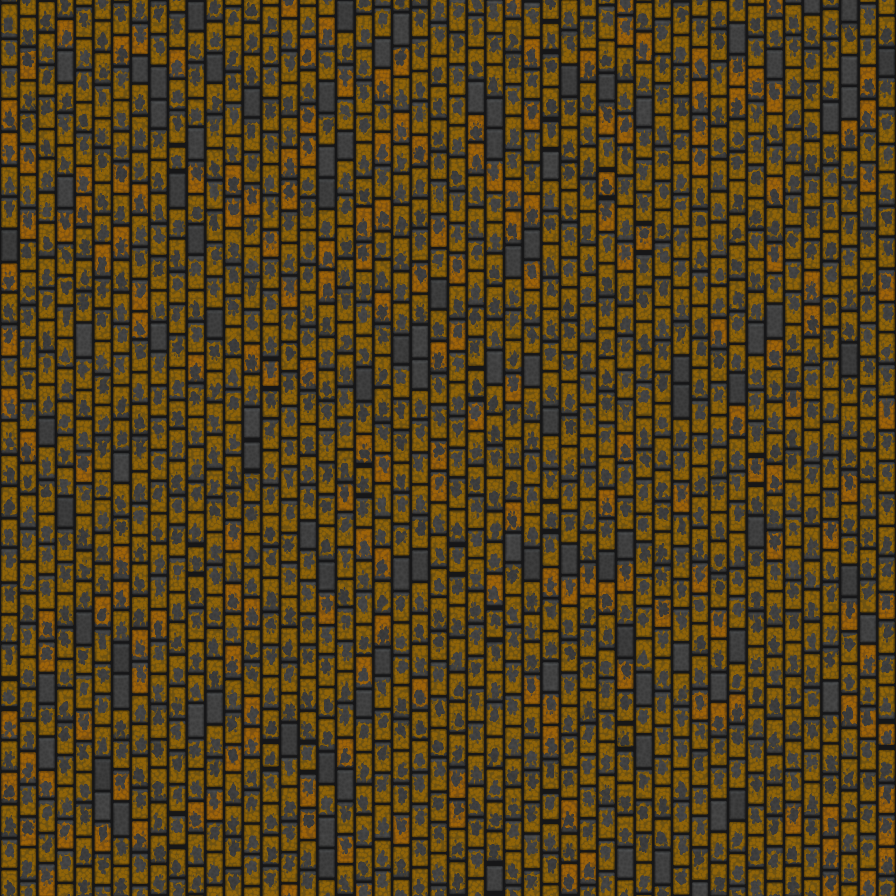
Give the GLSL for this texture, as a Shadertoy shader.

```glsl
// Narrow upright stone blocks in staggered columns, each with ragged ochre lichen.
// Columns are shifted and joints jittered by hashes; cellular noise frays a rim
// of lichen around a bare grey core, and a few blocks are bare or deeply jointed.

#define COLUMNS 48.0
#define ROWS 28.0
#define JOINT_WIDTH 0.065
#define JOINT_JITTER 0.14
#define BARE_SHARE 0.08
#define DEEP_SHARE 0.015
#define FRAY 0.42
#define STONE vec3(0.245, 0.245, 0.245)
#define JOINT vec3(0.085, 0.085, 0.092)
#define OCHRE vec3(0.56, 0.39, 0.035)
#define OLIVE vec3(0.43, 0.32, 0.07)

float hash(vec2 p) {
    vec3 q = fract(vec3(p.xyx) * 0.1031);
    q += dot(q, q.yzx + 33.33);
    return fract((q.x + q.y) * q.z);
}

// Distance to the nearest scattered point
float cellular(vec2 p) {
    vec2 cell = floor(p);
    float nearest = 2.0;
    for (int y = -1; y <= 1; y++) {
        for (int x = -1; x <= 1; x++) {
            vec2 c = cell + vec2(x, y);
            vec2 point = c + vec2(hash(c), hash(c + 57.0));
            nearest = min(nearest, length(point - p));
        }
    }
    return nearest;
}

float roundedBox(vec2 p, vec2 halfSize, float radius) {
    vec2 q = abs(p) - halfSize + radius;
    return length(max(q, 0.0)) + min(max(q.x, q.y), 0.0) - radius;
}

float jointOffset(float column, float row) {
    return JOINT_JITTER * hash(vec2(column + 11.0, row + 71.0));
}

// Lichen coverage: a frayed rim around a core, open toward one end of the block
float lichenMask(vec2 p, vec2 id, float softness) {
    float facing = hash(id + 23.0) < 0.5 ? -1.0 : 1.0;
    float fray = FRAY * (cellular(p * vec2(4.5, 3.5) + id * 7.0) - 0.45);
    vec2 core = (p - vec2(0.12 * (hash(id + 5.0) - 0.5), -0.2 * facing)) * vec2(1.45, 1.0);
    float rim = length(core) - 0.38 + fray;
    float cap = p.y * facing + 0.60 + fray;
    float bare = step(hash(id + 41.0), BARE_SHARE);
    return smoothstep(-softness, softness, min(rim, cap)) * (1.0 - bare);
}

void mainImage(out vec4 fragColor, in vec2 fragCoord) {
    vec2 uv = fragCoord / iResolution.xy;
    float pixel = COLUMNS / min(iResolution.x, iResolution.y);
    float aspect = COLUMNS / ROWS;

    // Find the block: staggered column, then the jittered joints around it
    float column = floor(uv.x * COLUMNS);
    float stagger = 0.5 * mod(column, 2.0) + 0.3 * hash(vec2(column, 3.0));
    float v = uv.y * ROWS + stagger;
    float row = floor(v);
    row -= step(v, row + jointOffset(column, row));
    float bottom = row + jointOffset(column, row);
    float top = row + 1.0 + jointOffset(column, row + 1.0);
    vec2 id = vec2(column, row);

    // Local position and size, in column widths
    vec2 p = vec2(fract(uv.x * COLUMNS) - 0.5, (v - 0.5 * (bottom + top)) * aspect);
    vec2 halfSize = vec2(0.5, 0.5 * (top - bottom) * aspect) - JOINT_WIDTH;
    float deep = step(hash(id + 87.0), DEEP_SHARE);
    halfSize.y -= 0.13 * deep;
    float edge = roundedBox(p, halfSize, 0.09);

    // Stone with a faint grain and a cool light along its upper edge
    float grain = cellular(p * 5.0 + id * 13.0 + 31.0);
    vec3 stone = STONE * (0.92 + 0.16 * hash(id + 9.0)) * (0.91 + 0.2 * grain);
    float lip = smoothstep(0.24, 0.08, halfSize.y - p.y);
    stone += vec3(0.035, 0.042, 0.046) * lip;

    // Lichen, mottled between two tones and sometimes warmer
    vec3 lichen = mix(OCHRE, OLIVE, smoothstep(0.25, 0.75, grain));
    lichen.r += 0.06 * step(0.85, hash(id + 63.0));
    vec3 color = mix(stone, lichen, lichenMask(p, id, max(0.07, 0.6 * pixel)));

    // Rounded shading toward the joints
    color *= mix(0.68, 1.0, smoothstep(0.0, 0.13, -edge));
    float block = 1.0 - smoothstep(-0.6 * pixel, 0.6 * pixel, edge);
    color = mix(JOINT, color, block);

    fragColor = vec4(color, 1.0);
}
```
